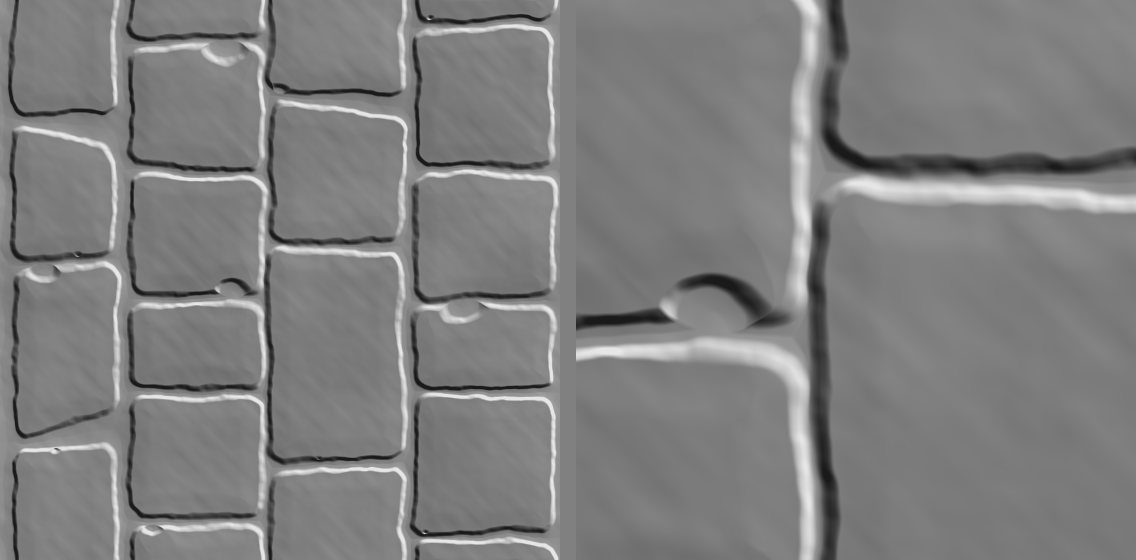
Left: the whole. Right: its middle third, enlarged.
Write a three.js fragment shader that draws this texture map.

```glsl
varying vec2 vUv;

// Column edges, left to right
const vec4 LEFT = vec4(0.026, 0.234, 0.482, 0.744);
const vec4 RIGHT = vec4(0.206, 0.469, 0.718, 0.986);
// Joint heights, one component per column; 1 and above wraps
const vec4 JOINT_0 = vec4(0.208, 0.073, 0.171, 0.040);
const vec4 JOINT_1 = vec4(0.531, 0.299, 0.561, 0.299);
const vec4 JOINT_2 = vec4(0.789, 0.464, 0.822, 0.462);
const vec4 JOINT_3 = vec4(1.208, 0.694, 1.171, 0.698);
const vec4 JOINT_4 = vec4(2.0, 0.922, 2.0, 0.954);
// Slanted joints: positive lifts the stone above, negative lowers the one below
const vec4 TILT_0 = vec4(0.28, 0.0, 0.0, 0.0);
const vec4 TILT_2 = vec4(-0.28, 0.0, -0.1, 0.0);

const float JOINT_HALF = 0.008;
const float CORNER = 0.024;
const float CHIP_SIZE = 0.028;
const float STONE_HEIGHT = 0.0105;
const float MORTAR_SLOPE = 0.003;
const float CROWN = 0.002;
const vec2 LIGHT = vec2(0.66, 0.75);
const float LIGHT_STEP = 0.0014;
const float RELIEF = 0.42;
const float STONE_TONE = 0.495;
const float MORTAR_TONE = 0.53;

float hash(vec2 p) {
  return fract(sin(dot(p, vec2(127.1, 311.7))) * 43758.55);
}

// Value noise that tiles over the unit square
float noise(vec2 p, vec2 freq) {
  vec2 u = p * freq;
  vec2 i = floor(u);
  vec2 f = u - i;
  f = f * f * f * (f * (f * 6.0 - 15.0) + 10.0);
  vec2 a = mod(i, freq);
  vec2 b = mod(i + 1.0, freq);
  return mix(mix(hash(a), hash(vec2(b.x, a.y)), f.x),
             mix(hash(vec2(a.x, b.y)), hash(b), f.x), f.y);
}

vec2 wobble(vec2 p, float freq) {
  return vec2(noise(p, vec2(freq)), noise(p + 0.37, vec2(freq))) - 0.5;
}

vec4 jointRow(int i) {
  if (i == 0) return JOINT_0;
  if (i == 1) return JOINT_1;
  if (i == 2) return JOINT_2;
  if (i == 3) return JOINT_3;
  if (i == 4) return JOINT_4;
  return JOINT_0 + 1.0;
}

vec4 tiltRow(int i) {
  return i == 0 ? TILT_0 : (i == 2 ? TILT_2 : vec4(0.0));
}

// Rounded block with slanted ends and one chipped edge
float stone(vec2 q, vec2 size, float tiltTop, float tiltBottom, vec2 id) {
  float run = q.x + size.x;
  float lean = (hash(id + 3.1) - 0.5) * 0.07 * q.x;
  float top = q.y - size.y - min(tiltTop, 0.0) * run - lean;
  float bottom = -q.y - size.y + max(tiltBottom, 0.0) * run - lean;
  vec2 v = vec2(abs(q.x) - size.x, max(top, bottom)) + CORNER;
  float d = length(max(v, 0.0)) + min(max(v.x, v.y), 0.0) - CORNER;
  float side = hash(id + 5.7) < 0.5 ? -1.0 : 1.0;
  vec2 chip = size * vec2(mix(-0.9, 0.9, hash(id + 8.3)), side);
  float amount = hash(id + 11.9);
  float bite = CHIP_SIZE * amount * amount - length((q - chip) * vec2(0.7, 1.0));
  return max(d, bite);
}

// Signed distance to the nearest stone
float paving(vec2 p) {
  p += 0.011 * wobble(p, 14.0) + 0.005 * wobble(p, 36.0) + 0.002 * wobble(p, 90.0);
  float d = 1.0;
  for (int c = 0; c < 4; c++) {
    for (int r = 0; r < 5; r++) {
      float low = jointRow(r)[c];
      float high = jointRow(r + 1)[c];
      if (low < 1.0) {
        vec2 id = vec2(float(c), float(r));
        float shift = (hash(id + 1.3) - 0.5) * 0.012;
        vec2 q = p - 0.5 * vec2(LEFT[c] + RIGHT[c] + shift, low + high);
        q -= floor(q + 0.5);
        vec2 size = 0.5 * vec2(RIGHT[c] - LEFT[c], high - low);
        size.y -= JOINT_HALF + 0.003 * hash(id + 2.9);
        d = min(d, stone(q, size, tiltRow(r + 1)[c], tiltRow(r)[c], id));
      }
    }
  }
  return d;
}

// Worn surface: broad dents and fine diagonal scratches
float surface(vec2 p) {
  float dents = 0.0028 * noise(p, vec2(9.0)) + 0.0011 * noise(p, vec2(21.0));
  float grain = 0.0003 * noise(p, vec2(60.0));
  vec2 diagonal = vec2(p.x - p.y, p.x + p.y);
  return dents + grain + 0.0005 * noise(diagonal, vec2(12.0, 44.0));
}

float height(vec2 p, float d) {
  float bevel = mix(0.004, 0.0075, noise(p, vec2(11.0)));
  float block = STONE_HEIGHT * (1.0 - smoothstep(-bevel, bevel, d));
  float skirt = MORTAR_SLOPE * exp(-max(d, 0.0) / 0.012);
  float crown = CROWN * (1.0 - smoothstep(-0.04, 0.0, d));
  return block + skirt + crown + surface(p);
}

void main() {
  vec2 offset = LIGHT * LIGHT_STEP;
  vec2 ahead = vUv + offset;
  vec2 behind = vUv - offset;
  float dAhead = paving(ahead);
  float dBehind = paving(behind);
  float slope = (height(behind, dBehind) - height(ahead, dAhead)) / (2.0 * LIGHT_STEP);

  // Flat tone with slow staining, then directional relief
  float d = 0.5 * (dAhead + dBehind);
  float tone = mix(STONE_TONE, MORTAR_TONE, smoothstep(-0.004, 0.006, d));
  tone += 0.05 * (noise(vUv + 0.21, vec2(7.0)) - 0.5);
  float shade = tone + RELIEF * slope / (1.0 + 0.25 * abs(slope));
  gl_FragColor = vec4(vec3(clamp(shade, 0.1, 0.9)), 1.0);
}
```
